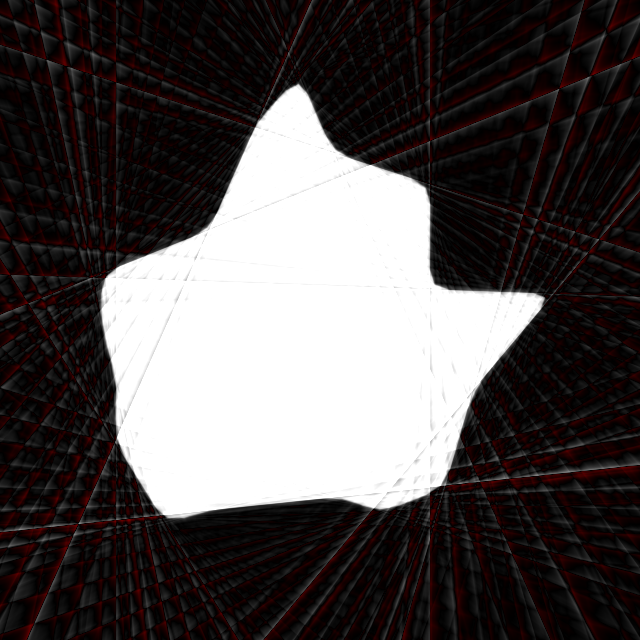
A Shadertoy shader for this background:

```glsl
#define VIEWS 45
#define CORNERS 17
#define ROUNDING 0.032
#define BEAM_WIDTH 0.0011
#define EXPOSURE 1.12
#define RED_GAIN 1.15

const float PI = 3.14159265;

// Clockwise outline of the solid, before its corners are rounded
const vec2 outline[CORNERS] = vec2[CORNERS](
    vec2(0.401, 0.810), vec2(0.469, 0.882), vec2(0.520, 0.761),
    vec2(0.673, 0.712), vec2(0.671, 0.548), vec2(0.865, 0.541),
    vec2(0.740, 0.391), vec2(0.694, 0.237), vec2(0.592, 0.198),
    vec2(0.536, 0.224), vec2(0.326, 0.203), vec2(0.258, 0.181),
    vec2(0.178, 0.314), vec2(0.184, 0.398), vec2(0.158, 0.492),
    vec2(0.158, 0.573), vec2(0.328, 0.640));

// Point where the rounding of a corner meets the side toward a neighbour
vec2 roundingStart(vec2 corner, vec2 neighbour) {
    vec2 side = neighbour - corner;
    return corner + side * min(0.45, ROUNDING / length(side));
}

// Ramp-filtered back-projection of one edge, summed over all views
float edgeResponse(vec2 p, vec2 a, vec2 b) {
    float turn = PI / float(VIEWS);
    mat2 nextView = mat2(cos(turn), sin(turn), -sin(turn), cos(turn));
    vec2 normal = vec2(1.0, 0.0);
    vec2 edge = b - a;
    float blur = BEAM_WIDTH * BEAM_WIDTH;
    float sum = 0.0;
    for (int i = 0; i < VIEWS; i++) {
        float across = dot(edge, normal);
        float along = dot(edge, vec2(-normal.y, normal.x));
        float slope = along * across / (across * across + 1e-8);
        float fromA = dot(p - a, normal);
        float fromB = dot(p - b, normal);
        sum += slope * log((fromA * fromA + blur) / (fromB * fromB + blur));
        normal = nextView * normal;
    }
    return sum / (4.0 * PI * float(VIEWS));
}

// Density rebuilt from few views: near 1 inside, streaks around 0 outside
float reconstruct(vec2 p) {
    float density = 0.0;
    vec2 last = roundingStart(outline[CORNERS - 1], outline[0]);
    for (int i = 0; i < CORNERS; i++) {
        vec2 corner = outline[i];
        vec2 enter = roundingStart(corner, outline[(i + CORNERS - 1) % CORNERS]);
        vec2 leave = roundingStart(corner, outline[(i + 1) % CORNERS]);
        vec2 middle = 0.25 * (enter + leave) + 0.5 * corner;
        density += edgeResponse(p, last, enter)
                 + edgeResponse(p, enter, middle)
                 + edgeResponse(p, middle, leave);
        last = leave;
    }
    return density;
}

void mainImage(out vec4 fragColor, in vec2 fragCoord) {
    vec2 p = (fragCoord - 0.5 * iResolution.xy) / min(iResolution.x, iResolution.y) + 0.5;
    float density = reconstruct(p);

    // Positive density in grey, negative undershoot in red
    vec3 grey = vec3(max(density, 0.0) * EXPOSURE);
    vec3 red = vec3(max(-density, 0.0) * RED_GAIN, 0.0, 0.0);
    fragColor = vec4(clamp(grey + red, 0.0, 1.0), 1.0);
}
```
